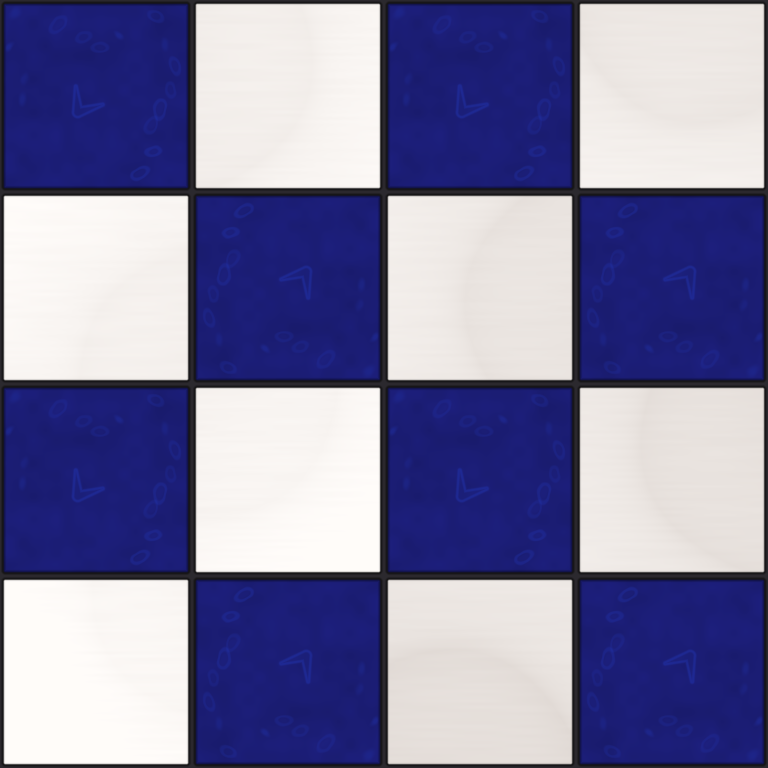
This pattern is drawn by a three.js fragment shader. Its source:

```glsl
// Checkerboard of cobalt glazed and pearly cream tiles, four by four, in dark grout.
varying vec2 vUv;

const float TILES = 4.0;
const float GROUT_HALF = 0.0185;  // half the grout width, in tiles
const int MARKS = 16;
const float TAU = 6.28318;

const vec3 GROUT_DARK = vec3(0.085, 0.08, 0.085);
const vec3 GROUT_LIGHT = vec3(0.17, 0.16, 0.18);
const vec3 BLUE = vec3(0.105, 0.113, 0.455);
const vec3 BLUE_MARK = vec3(0.13, 0.20, 0.68);
const vec3 CREAM_LIGHT = vec3(1.0, 0.988, 0.978);
const vec3 CREAM_SHADE = vec3(0.885, 0.858, 0.84);

float hash(vec2 p) {
  vec3 q = fract(p.xyx * 0.1031);
  q += dot(q, q.yzx + 33.33);
  return fract((q.x + q.y) * q.z);
}

float noise(vec2 p) {
  vec2 i = floor(p);
  vec2 f = fract(p);
  f = f * f * (3.0 - 2.0 * f);
  float low = mix(hash(i), hash(i + vec2(1.0, 0.0)), f.x);
  float high = mix(hash(i + vec2(0.0, 1.0)), hash(i + 1.0), f.x);
  return mix(low, high, f.y);
}

vec2 rotate(vec2 p, float angle) {
  float c = cos(angle);
  float s = sin(angle);
  return vec2(c * p.x + s * p.y, c * p.y - s * p.x);
}

float roundedBox(vec2 p, float halfSize, float radius) {
  vec2 q = abs(p) - halfSize + radius;
  return length(max(q, 0.0)) + min(max(q.x, q.y), 0.0) - radius;
}

// Distance to an arm that narrows from a to b
float taperedArm(vec2 p, vec2 a, vec2 b, float width) {
  vec2 ab = b - a;
  float t = clamp(dot(p - a, ab) / dot(ab, ab), 0.0, 1.0);
  return length(p - a - ab * t) - width * (1.0 - 0.8 * t);
}

// Hollow two-armed fleck near the tile centre
float chevron(vec2 p) {
  vec2 corner = vec2(0.405, 0.415);
  float d = min(taperedArm(p, corner, vec2(0.395, 0.55), 0.025),
                taperedArm(p, corner, vec2(0.535, 0.455), 0.025));
  float outline = 1.0 - smoothstep(0.001, 0.012, abs(d));
  float fill = 1.0 - smoothstep(-0.01, 0.02, d);
  return 0.4 * outline + 0.15 * fill;
}

// One oval fleck: a thin ring or a soft blob
float oval(vec2 p, vec2 radii, float isRing) {
  float r = length(p / radii);
  float ring = 1.0 - smoothstep(0.002, 0.011, abs(r - 1.0) * min(radii.x, radii.y));
  float blob = 1.0 - smoothstep(0.2, 1.2, r);
  return mix(0.42 * blob, 0.36 * ring + 0.1 * blob, isRing);
}

// Flecks strewn around the rim, leaving the lower left corner plain
float flecks(vec2 p) {
  float sum = 0.0;
  for (int i = 0; i < MARKS; i++) {
    float n = float(i);
    float angle = TAU * (-0.19 + 0.72 * (n + 0.5) / float(MARKS));
    vec2 dir = vec2(cos(angle), sin(angle));
    dir /= max(abs(dir.x), abs(dir.y));
    vec2 centre = 0.5 + dir * mix(0.24, 0.46, hash(vec2(n, 3.0)));
    float isRing = step(0.5, hash(vec2(n, 7.0)));
    vec2 radii = vec2(0.026, 0.042) * mix(0.75, 1.25, hash(vec2(n, 11.0)));
    vec2 q = rotate(p - centre, angle + hash(vec2(n, 19.0)) - 0.5);
    q += 0.012 * (noise(p * 24.0 + n) - 0.5);
    sum += oval(q, radii, isRing) * mix(0.5, 1.0, hash(vec2(n, 23.0)));
  }
  return sum;
}

vec3 blueGlaze(vec2 p) {
  float mottle = 0.6 * noise(p * 7.0) + 0.4 * noise(p * 17.0 + 40.0);
  vec3 base = BLUE * mix(0.91, 1.09, mottle);
  return mix(base, BLUE_MARK, min(flecks(p) + chevron(p), 0.6));
}

// Cream glaze: a tilt of tone, one bent crease and fine brushed streaks
vec3 creamGlaze(vec2 p, vec2 id) {
  float tone = mix(0.04 + 0.1 * id.y, 0.82 - 0.09 * id.y, step(1.5, id.x));
  vec2 q = rotate(p - 0.5, TAU * hash(id + 5.0));
  float bend = q.y - 0.9 * q.x * q.x + 0.3 * (hash(id + 9.0) - 0.5);
  float crease = exp(-abs(bend) * mix(14.0, 5.0, step(0.0, bend)));
  float streak = noise(p * vec2(4.0, 60.0) + id * 17.0) - 0.5;
  tone += 0.3 * q.y + (0.1 + 0.2 * tone) * (crease - 0.3) + 0.09 * streak;
  return mix(CREAM_LIGHT, CREAM_SHADE, clamp(tone, 0.0, 1.1));
}

void main() {
  vec2 grid = vUv * TILES;
  vec2 id = mod(floor(grid), TILES);
  vec2 p = fract(grid);
  float isBlue = mod(id.x + id.y, 2.0);
  float edge = roundedBox(p - 0.5, 0.5 - GROUT_HALF, 0.01);

  // Blue tiles in odd columns are turned by half a circle
  vec2 turned = mix(p, 1.0 - p, mod(id.x, 2.0));
  vec3 glaze = mix(creamGlaze(p, id), blueGlaze(turned), isBlue);

  // Shaded rim, then grout with a paler middle
  float rim = smoothstep(0.0, mix(0.012, 0.018, isBlue), -edge);
  glaze *= mix(mix(0.82, 0.6, isBlue), 1.0, rim);
  vec3 grout = mix(GROUT_DARK, GROUT_LIGHT, smoothstep(0.003, 0.017, edge));
  gl_FragColor = vec4(mix(glaze, grout, smoothstep(-0.006, 0.004, edge)), 1.0);
}
```
